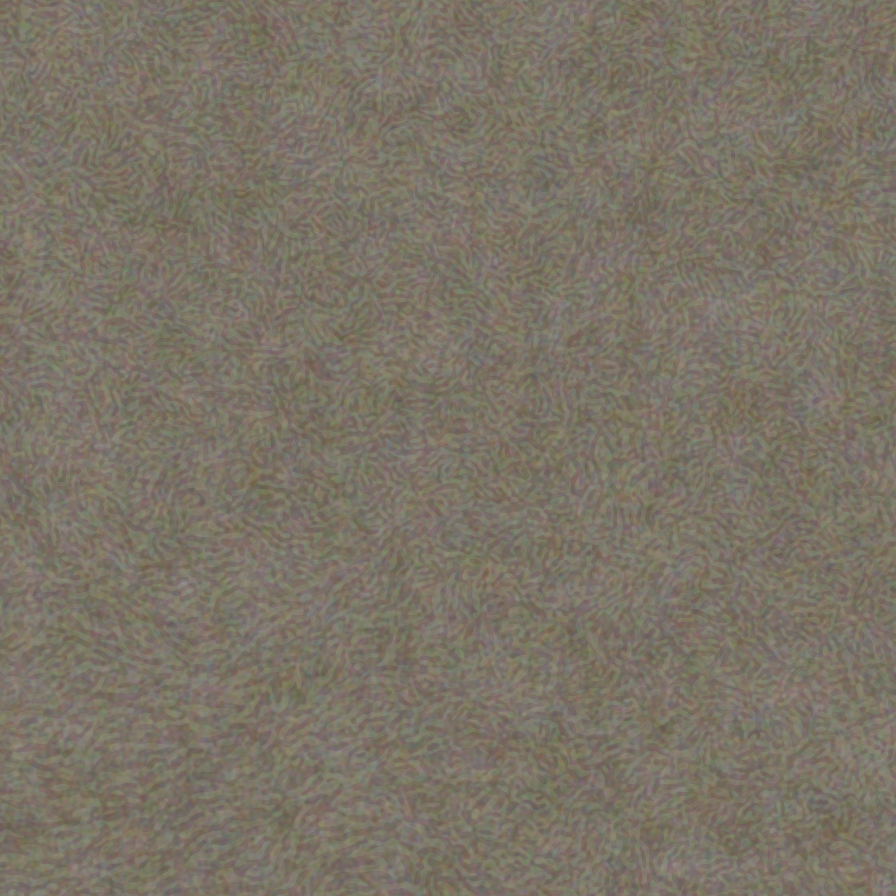
A Shadertoy shader for this texture:

```glsl
// Fine wrinkled hide: a labyrinth of olive ridges and mauve furrows.
// Short wave packets, steered by a slow direction field, are summed and
// thresholded; gradient noise then adds broad and fine colour mottling.

const float TAU = 6.2831853;

vec3 hash3(vec2 c) {
    vec3 h = fract(c.xyx * vec3(0.1031, 0.1030, 0.0973));
    h += dot(h, h.yxz + 33.33);
    return fract((h.xxy + h.yzz) * h.zyx);
}

float cornerSlope(vec2 corner, vec2 offset) {
    float a = TAU * hash3(corner).x;
    return dot(vec2(cos(a), sin(a)), offset);
}

float gradientNoise(vec2 p) {
    vec2 i = floor(p), f = fract(p);
    vec2 u = f * f * f * (f * (f * 6.0 - 15.0) + 10.0);
    vec2 e = vec2(1.0, 0.0);
    float low = mix(cornerSlope(i, f), cornerSlope(i + e, f - e), u.x);
    float high = mix(cornerSlope(i + e.yx, f - e.yx), cornerSlope(i + 1.0, f - 1.0), u.x);
    return mix(low, high, u.y);
}

// Sum of oriented wave packets scattered over a jittered grid
float wrinkles(vec2 p) {
    const float cells = 66.0;
    vec2 q = p * cells;
    vec2 home = floor(q);
    float sum = 0.0;
    for (int y = -1; y <= 1; y++)
    for (int x = -1; x <= 1; x++) {
        vec2 cell = home + vec2(x, y);
        vec2 site = (cell + 0.5) / cells;

        // Long sloping folds at the lower left, finer and wilder elsewhere
        float calm = 1.0 - smoothstep(0.1, 0.6, length((site - vec2(0.1, 0.08)) * vec2(0.9, 1.3)));
        float bend = gradientNoise(site * 5.0 + 17.0) + 0.9 * gradientNoise(site * 14.0 + 41.0);
        float across = 1.75 + bend * mix(2.8, 0.9, calm);
        float frequency = mix(1.2 + 0.25 * site.y, 0.85, calm);

        for (int k = 0; k < 2; k++) {
            vec3 h = hash3(cell + 131.0 * float(k));
            vec2 d = q - cell - h.xy;
            float window = max(0.0, 1.0 - dot(d, d));
            vec3 r = hash3(cell + 57.0 + 211.0 * float(k));
            float angle = across + (r.x - 0.5) * mix(2.2, 0.9, calm);
            float phase = dot(d, vec2(cos(angle), sin(angle))) * frequency * (0.5 + r.y);
            sum += (0.6 + 0.8 * r.z) * window * window * window * cos(TAU * (phase + h.z));
        }
    }
    return sum;
}

// Independent noise in each colour channel
vec3 colourNoise(vec2 p) {
    return vec3(gradientNoise(p), gradientNoise(p + 71.3), gradientNoise(p + 149.7));
}

void mainImage(out vec4 fragColor, in vec2 fragCoord) {
    vec2 p = fragCoord / iResolution.y;

    // Ridges and furrows with ragged borders; some patches lean to one side
    float height = wrinkles(p) + 0.5 * gradientNoise(p * 170.0);
    height += 0.5 * gradientNoise(p * 28.0 + 5.0) + 0.3 * gradientNoise(p * 9.0 + 61.0);
    float ridge = smoothstep(-0.22, 0.30, height);
    vec3 mauve = vec3(0.469, 0.427, 0.387);
    vec3 olive = vec3(0.498, 0.482, 0.418);
    vec3 colour = mix(mauve, olive, ridge);

    // Broad light and dark patches, strongest in blue
    float shade = gradientNoise(p * 7.0 + 33.0) + gradientNoise(p * 19.0 + 77.0);
    shade += 1.2 * gradientNoise(p * 46.0 + 12.0);
    colour += shade * vec3(0.028, 0.026, 0.036);

    // Coloured blotches, fine tint grain and brightness grain
    colour += vec3(0.030, 0.022, 0.040) * colourNoise(p * 24.0 + 9.0);
    colour += vec3(0.045, 0.035, 0.055) * colourNoise(p * 80.0 + 3.0);
    colour += 0.045 * colourNoise(p * 165.0 + 23.0);
    colour += 0.055 * gradientNoise(p * 140.0 + 83.0);

    fragColor = vec4(colour, 1.0);
}
```
